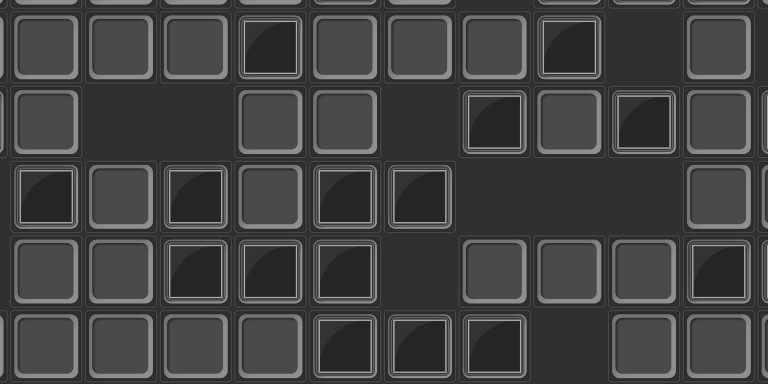
A WebGL 1 fragment shader for this pattern:

```glsl
precision highp float;

uniform vec2 u_resolution;

#define PITCH 0.1946
#define GRID_OFFSET vec2(0.0232, 0.001)
#define EMPTY_SHARE 0.22
#define GLASS_SHARE 0.36
#define BASE_GREY 0.19
#define PANEL_GREY 0.29
#define GLASS_GREY 0.145
#define FRAME_GREY 0.56
#define FRAME_HALF 0.428
#define GROOVE_HALF 0.482
#define SEED 17.0

float hash(vec2 cell) {
  return fract(sin(dot(cell + SEED, vec2(127.1, 311.7))) * 43758.5);
}

// Signed distance to a rounded square
float roundedSquare(vec2 p, float halfSize, float radius) {
  vec2 q = abs(p) - halfSize + radius;
  return length(max(q, 0.0)) + min(max(q.x, q.y), 0.0) - radius;
}

float fillMask(float dist, float aa) {
  return 1.0 - smoothstep(-0.5 * aa, 0.5 * aa, dist);
}

// Band lying just inside the zero contour
float ringMask(float dist, float width, float aa) {
  return fillMask(dist, aa) - fillMask(dist + width, aa);
}

// Light from the upper left: lower right rims are brighter
float rimLight(vec2 p) {
  return smoothstep(-0.2, 0.2, p.x - p.y);
}

// Fine engraved outline around an occupied cell
float drawGroove(float grey, vec2 p, float aa) {
  float dist = roundedSquare(p, GROOVE_HALF, 0.05);
  grey = mix(grey, 0.29, ringMask(dist, 0.016, aa));
  return mix(grey, 0.15, ringMask(dist + 0.016, 0.012, aa));
}

// Solid button: bevelled frame around a sunken panel
float drawPanel(float grey, vec2 p, float aa) {
  float frame = roundedSquare(p, FRAME_HALF, 0.1);
  float rim = mix(0.45, FRAME_GREY, rimLight(p));
  grey = mix(grey, rim, fillMask(frame, aa));

  vec2 q = p - vec2(-0.009, 0.007);
  float panel = roundedSquare(q, 0.374, 0.09);
  float shadow = roundedSquare(q - vec2(0.018, -0.018), 0.374, 0.09);
  float surface = mix(0.16, PANEL_GREY, smoothstep(0.02, -0.03, shadow));
  return mix(grey, surface, fillMask(panel, aa));
}

// Glass button: nested rims, dark pane and curved gloss
float drawGlass(float grey, vec2 p, float aa) {
  float light = rimLight(p);
  float frame = roundedSquare(p, FRAME_HALF, 0.1);
  grey = mix(grey, 0.2, fillMask(frame, aa));
  grey = mix(grey, mix(0.42, FRAME_GREY, light), ringMask(frame, mix(0.02, 0.03, light), aa));

  float middle = roundedSquare(p, 0.39, 0.07);
  grey = mix(grey, 0.42, ringMask(middle, 0.014, aa));

  float pane = roundedSquare(p, 0.357, 0.015);
  grey = mix(grey, GLASS_GREY, fillMask(pane, aa));
  float gloss = smoothstep(-0.5 * aa, 0.5 * aa, length(p - vec2(0.32, -0.33)) - 0.68);
  grey += 0.055 * gloss * fillMask(pane, aa);
  return mix(grey, 0.68, ringMask(pane, 0.018, aa));
}

void main() {
  vec2 uv = gl_FragCoord.xy / u_resolution.y;
  vec2 grid = (uv - GRID_OFFSET) / PITCH;
  vec2 p = fract(grid) - 0.5;
  float aa = 1.2 / (u_resolution.y * PITCH);

  // Each cell is empty, glass or a solid panel
  float kind = hash(floor(grid));
  float grey = BASE_GREY;
  if (kind > EMPTY_SHARE) {
    grey = drawGroove(grey, p, aa);
    float halo = roundedSquare(p, FRAME_HALF, 0.1);
    grey -= 0.035 * smoothstep(0.03, 0.0, halo);
    if (kind < EMPTY_SHARE + GLASS_SHARE) {
      grey = drawGlass(grey, p, aa);
    } else {
      grey = drawPanel(grey, p, aa);
    }
  }

  gl_FragColor = vec4(vec3(grey), 1.0);
}
```
